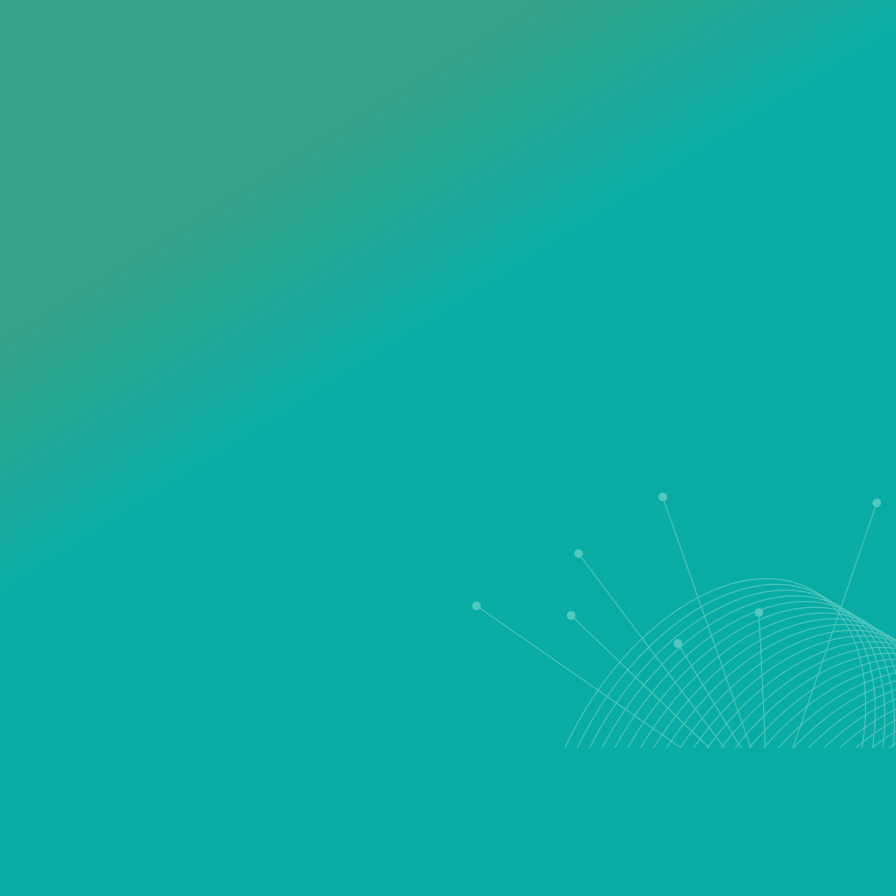
Reproduce this background procedurally as a three.js fragment shader.

```glsl
#define TEAL vec3(0.035, 0.676, 0.642)
#define GREEN vec3(0.215, 0.635, 0.530)
#define PALE vec3(0.330, 0.780, 0.745)
#define BASE_Y 0.1654
#define LINE_WIDTH 0.0013
#define LINE_ALPHA 0.85
#define DOT_RADIUS 0.0048
#define ARC_COUNT 29
#define ARC_CENTER vec2(0.7812, 0.1172)
#define ARC_SIZE vec2(0.1849, 0.2370)
#define ARC_TILT 0.402
#define ARC_STEP vec2(0.0107, -0.0064)

const int PIN_COUNT = 7;

varying vec2 vUv;

// Share of a pixel covered by a thin line at distance d
float lineCoverage(float d, float pixel) {
  float halfWidth = 0.5 * LINE_WIDTH;
  return clamp((d + halfWidth) / pixel + 0.5, 0.0, 1.0)
       - clamp((d - halfWidth) / pixel + 0.5, 0.0, 1.0);
}

float segmentDistance(vec2 p, vec2 a, vec2 b) {
  vec2 ab = b - a;
  float t = clamp(dot(p - a, ab) / dot(ab, ab), 0.0, 1.0);
  return length(p - a - ab * t);
}

// First-order distance to the outline of a sheared ellipse
float arcDistance(vec2 p, vec2 center) {
  vec2 q = (p - center) / ARC_SIZE;
  float f = dot(q, q) - 2.0 * ARC_TILT * q.x * q.y - (1.0 - ARC_TILT * ARC_TILT);
  vec2 gradient = 2.0 * (q - ARC_TILT * q.yx) / ARC_SIZE;
  return abs(f) / max(length(gradient), 0.0001);
}

// Diagonal blend from the upper left corner
vec3 background(vec2 p) {
  float along = (1.0 - p.y) + 0.63 * p.x;
  float t = clamp((along - 0.375) / 0.290, 0.0, 1.0);
  return mix(GREEN, TEAL, t);
}

// Overlapping arcs, each shifted along the same diagonal
float arcMask(vec2 p, float pixel) {
  float clear = 1.0;
  for (int i = 0; i < ARC_COUNT; i++) {
    float d = arcDistance(p, ARC_CENTER + float(i) * ARC_STEP);
    clear *= 1.0 - LINE_ALPHA * lineCoverage(d, pixel);
  }
  return 1.0 - clear;
}

// Round-headed pins: head position, then foot position on the base line
float pinMask(vec2 p, float pixel) {
  vec3 pins[PIN_COUNT];
  pins[0] = vec3(0.5319, 0.3238, 0.7600);
  pins[1] = vec3(0.6458, 0.3822, 0.8085);
  pins[2] = vec3(0.6374, 0.3131, 0.7915);
  pins[3] = vec3(0.7396, 0.4453, 0.8380);
  pins[4] = vec3(0.7565, 0.2819, 0.8270);
  pins[5] = vec3(0.8470, 0.3164, 0.8543);
  pins[6] = vec3(0.9785, 0.4388, 0.8850);

  float clear = 1.0;
  for (int i = 0; i < PIN_COUNT; i++) {
    vec2 head = pins[i].xy;
    vec2 foot = vec2(pins[i].z, BASE_Y);
    float stem = LINE_ALPHA * lineCoverage(segmentDistance(p, head, foot), pixel);
    float knob = clamp((DOT_RADIUS - length(p - head)) / pixel + 0.5, 0.0, 1.0);
    clear *= 1.0 - max(stem, knob);
  }
  return 1.0 - clear;
}

void main() {
  float pixel = max(fwidth(vUv.y), 0.00001);
  float aboveBase = clamp((vUv.y - BASE_Y) / pixel + 0.5, 0.0, 1.0);
  float arcs = arcMask(vUv, pixel);
  float pins = pinMask(vUv, pixel);
  float drawing = aboveBase * (1.0 - (1.0 - arcs) * (1.0 - pins));
  gl_FragColor = vec4(mix(background(vUv), PALE, drawing), 1.0);
}
```
